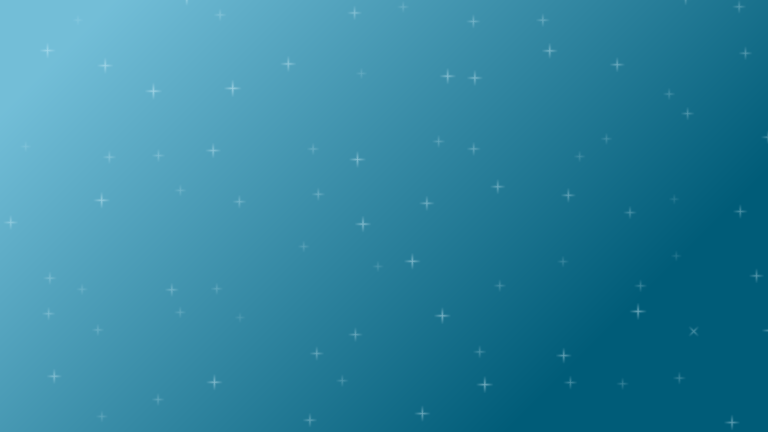
Reproduce this background procedurally as a WebGL 1 fragment shader.

```glsl
precision highp float;

// A diagonal teal gradient, pale at the upper left and deep at the lower right,
// scattered with small four-pointed sparkles: one per cell of a jittered grid,
// each with its own size, opacity and, rarely, a diagonal tilt.

uniform vec2 u_resolution;

const vec3 PALE_TEAL = vec3(0.45, 0.745, 0.845);
const vec3 DEEP_TEAL = vec3(0.0, 0.36, 0.47);
const vec3 SPARKLE = vec3(0.88, 0.97, 1.0);

float hash(vec2 p) {
  vec3 q = fract(vec3(p.xyx) * 0.1031);
  q += dot(q, q.yzx + 33.33);
  return fract((q.x + q.y) * q.z);
}

// One tapering arm pair along x, with a soft Gaussian width
float arm(vec2 p, float radius, float width) {
  float taper = max(0.0, 1.0 - abs(p.x) / radius);
  return taper * exp(-p.y * p.y / (width * width));
}

float sparkle(vec2 p, float radius, float width) {
  return max(arm(p, radius, width), arm(p.yx, radius, width));
}

void main() {
  // Canvas height is one unit
  vec2 p = gl_FragCoord.xy / u_resolution.y;

  // Gradient along the falling diagonal, flat at both ends
  float t = clamp((p.x + 1.0 - p.y - 0.266) / 1.91, 0.0, 1.0);
  vec3 color = mix(PALE_TEAL, DEEP_TEAL, t);

  // Sparkles stay inside their cells, so no neighbour search is needed
  float cellSize = 0.152;
  vec2 cell = floor(p / cellSize);
  vec2 jitter = vec2(hash(cell + 3.7), hash(cell + 41.3));
  vec2 offset = p - (cell + mix(vec2(0.14), vec2(0.86), jitter)) * cellSize;

  // Rare sparkles turn by 45 degrees
  if (hash(cell + 87.1) > 0.985) {
    offset = vec2(offset.x + offset.y, offset.y - offset.x) * 0.7071;
  }

  float strength = hash(cell + 19.9);
  float radius = mix(0.013, 0.021, strength);
  float width = max(0.0027, 0.7 / u_resolution.y);
  float opacity = mix(0.14, 0.5, strength);
  color = mix(color, SPARKLE, opacity * sparkle(offset, radius, width));

  gl_FragColor = vec4(color, 1.0);
}
```
